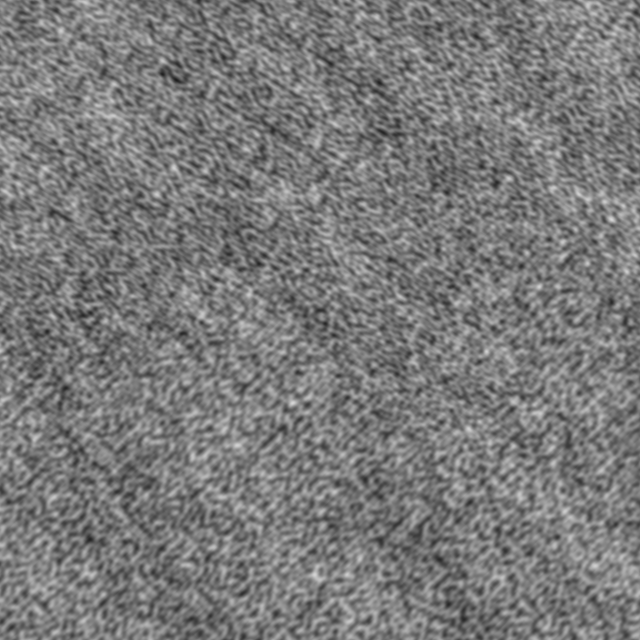
This texture is drawn by a WebGL 1 fragment shader. Its source:

```glsl
precision highp float;
// Fine grey mineral grain with faint darker bands running down to the right.
// Rotated, stretched gradient noise is summed from broad bands to fine grain;
// the grain turns and coarsens gradually from the top to the bottom.

uniform vec2 u_resolution;

const float MEAN_GREY = 0.477;

// Directions in radians, counter-clockwise from the x axis
const float BAND_ANGLE = -0.72;
const float UPPER_GRAIN_ANGLE = -0.55;
const float LOWER_GRAIN_ANGLE = 0.75;

// Cells per canvas width: along and across each direction
const vec2 BAND_FREQ = vec2(3.5, 10.0);
const vec2 BLOTCH_FREQ = vec2(17.0, 27.0);
const vec2 CLUMP_FREQ = vec2(48.0, 66.0);
const vec2 UPPER_GRAIN_FREQ = vec2(88.0, 142.0);
const vec2 LOWER_GRAIN_FREQ = vec2(82.0, 116.0);

// Standard deviation of each layer, in grey levels
const float BAND_CONTRAST = 0.022;
const float BLOTCH_CONTRAST = 0.026;
const float CLUMP_CONTRAST = 0.040;
const float GRAIN_CONTRAST = 0.075;

// One small dark pit
const vec2 PIT_CENTER = vec2(0.267, 0.888);
const vec2 PIT_RADIUS = vec2(0.021, 0.015);
const float PIT_DEPTH = 0.17;

const float TAU = 6.2831853;
const float NOISE_DEVIATION = 0.212;

float hash(vec2 p) {
  return fract(sin(dot(p, vec2(127.1, 311.7))) * 43758.5453);
}

vec2 gradient(vec2 cell) {
  float angle = TAU * hash(cell);
  return vec2(cos(angle), sin(angle));
}

// Gradient noise scaled to unit standard deviation
float noise(vec2 p) {
  vec2 cell = floor(p);
  vec2 f = p - cell;
  vec2 w = f * f * (3.0 - 2.0 * f);
  vec2 e = vec2(1.0, 0.0);
  float a = dot(gradient(cell), f);
  float b = dot(gradient(cell + e.xy), f - e.xy);
  float c = dot(gradient(cell + e.yx), f - e.yx);
  float d = dot(gradient(cell + e.xx), f - e.xx);
  return mix(mix(a, b, w.x), mix(c, d, w.x), w.y) / NOISE_DEVIATION;
}

// Noise stretched along a direction
float directedNoise(vec2 p, float angle, vec2 freq, float seed) {
  vec2 along = vec2(cos(angle), sin(angle));
  vec2 across = vec2(-along.y, along.x);
  return noise(vec2(dot(p, along), dot(p, across)) * freq + seed);
}

void main() {
  vec2 uv = gl_FragCoord.xy / u_resolution;
  vec2 p = gl_FragCoord.xy / min(u_resolution.x, u_resolution.y);

  // Broad tone
  float bands = directedNoise(p, BAND_ANGLE, BAND_FREQ, 13.3);
  float blotches = directedNoise(p, BAND_ANGLE, BLOTCH_FREQ, 41.7);
  float clumps = directedNoise(p, UPPER_GRAIN_ANGLE, CLUMP_FREQ, 71.9);

  // Two grain directions, blended at constant total variance
  float upperGrain = directedNoise(p, UPPER_GRAIN_ANGLE, UPPER_GRAIN_FREQ, 97.1);
  float lowerGrain = directedNoise(p, LOWER_GRAIN_ANGLE, LOWER_GRAIN_FREQ, 151.3);
  float turn = 0.25 * TAU * smoothstep(0.1, 0.9, uv.y + 0.08 * noise(p * 4.0));
  float grain = sin(turn) * upperGrain + cos(turn) * lowerGrain;

  float grey = MEAN_GREY
    + BAND_CONTRAST * bands
    + BLOTCH_CONTRAST * blotches
    + CLUMP_CONTRAST * clumps
    + GRAIN_CONTRAST * grain;

  // Soft dark pit
  vec2 offset = (uv - PIT_CENTER) / PIT_RADIUS;
  grey -= PIT_DEPTH * exp(-dot(offset, offset));

  gl_FragColor = vec4(vec3(clamp(grey, 0.0, 1.0)), 1.0);
}
```
